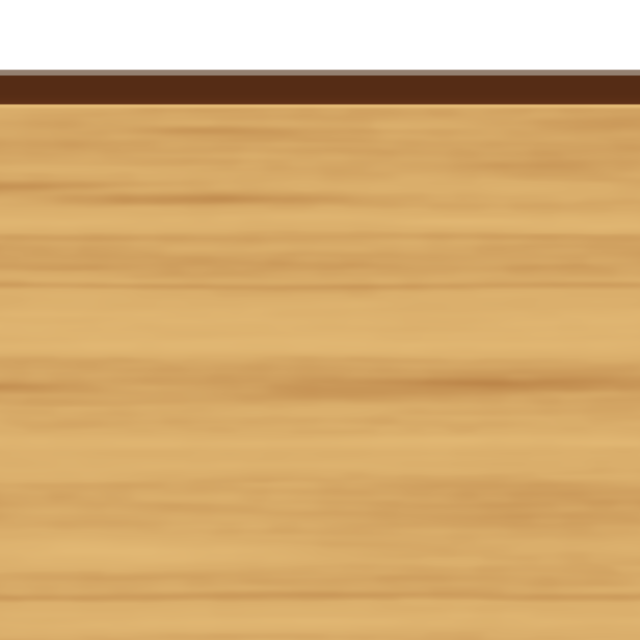
This texture is drawn by a WebGL 1 fragment shader. Its source:

```glsl
precision highp float;
// Pale wooden board with soft horizontal grain, a dark upper trim and white above.
uniform vec2 u_resolution;

#define WHITE_EDGE 0.891
#define TRIM_TOP 0.882
#define TRIM_BOTTOM 0.837
#define EDGE_SOFTNESS 0.0018
#define WOOD_COLOR vec3(0.853, 0.680, 0.418)
#define STAIN_COLOR vec3(0.735, 0.520, 0.285)
#define HONEY_COLOR vec3(0.905, 0.745, 0.475)
#define TRIM_COLOR vec3(0.335, 0.172, 0.082)
#define RIM_COLOR vec3(0.58, 0.50, 0.44)
#define GRAIN_AMOUNT 0.13
#define FIBER_AMOUNT 0.22

vec2 hash2(vec2 cell) {
  return fract(sin(vec2(dot(cell, vec2(127.1, 311.7)),
                        dot(cell, vec2(269.5, 183.3)))) * 43758.5);
}

// Smooth cellular noise: each cell blends its nearby random points.
float cellular(vec2 p) {
  vec2 cell = floor(p);
  vec2 local = fract(p);
  float total = 0.0;
  float weight = 0.0;
  for (int j = -1; j <= 1; j++) {
    for (int i = -1; i <= 1; i++) {
      vec2 offset = vec2(float(i), float(j));
      vec2 seed = hash2(cell + offset);
      vec2 d = offset + 0.25 + 0.5 * seed - local;
      float w = exp(-4.0 * dot(d, d));
      total += w * hash2(cell + offset + 37.0).x;
      weight += w;
    }
  }
  return total / weight - 0.5;
}

// Soft elliptical streak around a centre.
float streak(vec2 p, float x, float y, float halfWidth, float halfHeight) {
  vec2 d = (p - vec2(x, y)) / vec2(halfWidth, halfHeight);
  return exp(-dot(d, d));
}

// Soft band across the full width.
float band(float y, float center, float halfHeight) {
  float d = (y - center) / halfHeight;
  return exp(-d * d);
}

// Fine layered sines, bent gently along the board.
float grain(vec2 p) {
  float sum = 0.0;
  float frequency = 75.0;
  float amplitude = 0.5;
  for (int i = 0; i < 4; i++) {
    float phase = float(i) * 2.3;
    sum += amplitude * sin(p.y * frequency + phase + 1.3 * sin(p.x * (3.0 + phase) + phase));
    frequency *= 1.73;
    amplitude *= 0.66;
  }
  return sum;
}

// Positive values darken the wood, negative values lighten it.
float stain(vec2 p) {
  float y = p.y + 0.002 * sin(p.x * 7.0 + p.y * 20.0);
  vec2 q = vec2(p.x, y);

  // Broad tonal bands
  float s = 0.22 * band(y, 0.78, 0.065) + 0.26 * band(y, 0.592, 0.035);
  s += 0.20 * band(y, 0.629, 0.007) + 0.36 * band(y, 0.553, 0.006);
  s += 0.28 * band(y, 0.405, 0.035) + 0.24 * band(y, 0.218, 0.026);
  s += 0.42 * band(y, 0.068, 0.008) + 0.12 * band(y, 0.105, 0.02);
  s -= 0.36 * band(y, 0.656, 0.013) + 0.34 * band(y, 0.500, 0.030);
  s -= 0.36 * band(y, 0.458, 0.013) + 0.28 * band(y, 0.308, 0.012);
  s -= 0.25 * band(y, 0.270, 0.015) + 0.32 * band(y, 0.028, 0.018);

  // Upper streaks
  s += 0.42 * streak(q, 0.33, 0.795, 0.13, 0.009);
  s += 0.45 * streak(q, 0.87, 0.739, 0.13, 0.013);
  s += 0.28 * streak(q, 1.00, 0.810, 0.14, 0.018);
  s += 0.50 * streak(q, 0.02, 0.709, 0.16, 0.009);
  s += 0.62 * streak(q, 0.32, 0.690, 0.22, 0.009);

  // Middle and lower streaks
  s += 0.50 * streak(q, 0.00, 0.398, 0.12, 0.008);
  s += 0.65 * streak(q, 0.82, 0.400, 0.24, 0.011);
  s += 0.40 * streak(q, 0.56, 0.385, 0.18, 0.014);
  s -= 0.50 * streak(q, 0.16, 0.133, 0.24, 0.022);
  s += 0.18 * streak(q, 0.85, 0.200, 0.30, 0.080);
  return s;
}

vec3 wood(vec2 p) {
  float s = stain(p) + GRAIN_AMOUNT * grain(p);
  s += FIBER_AMOUNT * cellular(p * vec2(5.0, 85.0));
  s += FIBER_AMOUNT * 0.7 * cellular(p * vec2(24.0, 60.0) + 11.0);
  vec3 color = mix(WOOD_COLOR, STAIN_COLOR, clamp(s, 0.0, 1.0));
  color = mix(color, HONEY_COLOR, clamp(-s, 0.0, 1.0));
  // Pale lip just under the trim
  return mix(color, HONEY_COLOR, 0.8 * band(p.y, 0.834, 0.003));
}

void main() {
  vec2 p = gl_FragCoord.xy / u_resolution;
  float soft = max(EDGE_SOFTNESS, 0.75 / u_resolution.y);

  // Stack the board, trim, grey rim and white from bottom to top
  vec3 trim = TRIM_COLOR * (1.0 + 0.10 * band(p.y, TRIM_BOTTOM, 0.010));
  vec3 color = mix(wood(p), trim, smoothstep(-soft, soft, p.y - TRIM_BOTTOM));
  color = mix(color, RIM_COLOR, smoothstep(-soft, soft, p.y - TRIM_TOP));
  color = mix(color, vec3(1.0), smoothstep(-soft, soft, p.y - WHITE_EDGE));
  gl_FragColor = vec4(color, 1.0);
}
```
